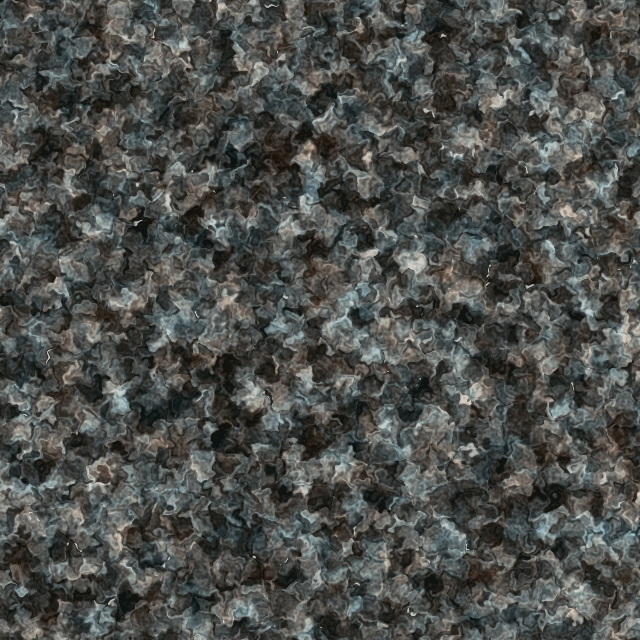
Give the GLSL for this texture, as a WebGL 1 fragment shader.

```glsl
precision highp float;
// Polished dark granite: interlocking grey crystals, black mica and pale flecks.
// Soft Voronoi grains at two sizes are warped and mixed with gradient noise into
// one tone, which a mineral colour ramp paints; warm and cool tints and glints follow.

uniform vec2 u_resolution;

#define COARSE_GRAINS 30.0   // large crystals across the canvas
#define FINE_GRAINS   68.0   // small crystals across the canvas
#define PATCHES       24.0   // light and dark clusters across the canvas
#define GRIT          105.0  // fine mottling across the canvas
#define GLINTS        44.0   // cells that may hold a glint
#define GLINT_CHANCE  0.04
#define EDGE_HARDNESS 20.0
#define WARP          0.011
#define CONTRAST      1.13
#define TINT          0.027

vec2 hash2(vec2 p) {
  vec3 q = fract(p.xyx * vec3(0.1031, 0.1030, 0.0973));
  q += dot(q, q.yzx + 33.33);
  return fract((q.xx + q.yz) * q.zy);
}

float slope(vec2 cell, vec2 offset) {
  float angle = 6.2832 * hash2(cell).x;
  return dot(vec2(cos(angle), sin(angle)), offset);
}

// Gradient noise, scaled to about unit deviation.
float noise(vec2 p) {
  vec2 i = floor(p), f = p - i;
  vec2 u = f * f * f * (f * (f * 6.0 - 15.0) + 10.0);
  vec2 e = vec2(1.0, 0.0);
  float low = mix(slope(i, f), slope(i + e, f - e), u.x);
  float high = mix(slope(i + e.yx, f - e.yx), slope(i + 1.0, f - 1.0), u.x);
  return 4.6 * mix(low, high, u.y);
}

// Soft-edged Voronoi crystals, each with its own tone and a sloping shade.
float grains(vec2 p) {
  vec2 base = floor(p);
  float tone = 0.0, total = 0.0;
  for (int y = -1; y <= 1; y++) {
    for (int x = -1; x <= 1; x++) {
      vec2 cell = base + vec2(float(x), float(y));
      vec2 offset = p - cell - 0.1 - 0.8 * hash2(cell + 17.0);
      vec2 look = hash2(cell + 71.0);
      float weight = exp(-EDGE_HARDNESS * dot(offset, offset));
      float shade = 0.9 * slope(cell + 131.0, offset);
      tone += weight * (3.46 * (look.x - 0.5) + shade);
      total += weight;
    }
  }
  return tone / total;
}

// Rare small bright flecks, stretched at random angles.
float glints(vec2 p) {
  vec2 cell = floor(p);
  vec2 look = hash2(cell + 211.0);
  vec2 offset = p - cell - 0.3 - 0.4 * hash2(cell + 307.0);
  float angle = 6.2832 * look.y;
  vec2 axis = vec2(cos(angle), sin(angle));
  vec2 q = vec2(dot(offset, axis), dot(offset, vec2(-axis.y, axis.x)));
  float radius = mix(0.12, 0.26, hash2(cell + 401.0).x);
  float spot = 1.0 - smoothstep(0.3, 1.0, length(q * vec2(0.75, 1.4)) / radius);
  return spot * step(look.x, GLINT_CHANCE);
}

float ramp(float low, float high, float x) {
  return clamp((x - low) / (high - low), 0.0, 1.0);
}

vec3 mineral(float tone) {
  vec3 c = mix(vec3(0.06, 0.07, 0.06), vec3(0.13, 0.13, 0.11), ramp(-2.4, -1.55, tone));
  c = mix(c, vec3(0.19, 0.19, 0.18), ramp(-1.55, -0.83, tone));
  c = mix(c, vec3(0.25, 0.26, 0.25), ramp(-0.83, -0.27, tone));
  c = mix(c, vec3(0.33, 0.34, 0.33), ramp(-0.27, 0.33, tone));
  c = mix(c, vec3(0.43, 0.44, 0.43), ramp(0.33, 1.0, tone));
  c = mix(c, vec3(0.57, 0.60, 0.58), ramp(1.0, 1.85, tone));
  return mix(c, vec3(0.80, 0.80, 0.78), ramp(1.85, 3.1, tone));
}

void main() {
  vec2 uv = gl_FragCoord.xy / min(u_resolution.x, u_resolution.y);

  // Ragged crystal outlines
  vec2 bend = vec2(noise(uv * 38.0 + 5.0), noise(uv * 38.0 + 91.0));
  vec2 fray = vec2(noise(uv * 90.0 + 43.0), noise(uv * 90.0 + 157.0));
  vec2 p = uv + WARP * (0.4 * bend + 0.22 * fray);

  // Mineral tone, from broad clusters down to grit
  float tone = 0.18 * noise(uv * 7.0 + 3.0);
  tone += 0.40 * noise(p * PATCHES + 29.0);
  tone += 0.46 * grains(p * COARSE_GRAINS + 11.0);
  tone += 0.56 * grains(p * FINE_GRAINS + 53.0);
  tone += 0.36 * noise(p * GRIT + 67.0);
  tone += 0.16 * noise(uv * GRIT * 1.9 + 83.0);
  vec3 color = mineral(CONTRAST * tone);

  // Warm feldspar and cool quartz tints
  float warmth = 0.7 * noise(uv * 15.0 + 201.0) + 0.6 * noise(p * 44.0 + 239.0);
  color += TINT * warmth * vec3(0.7, -0.15, -0.55) * (0.4 + 1.8 * color.g);

  color = mix(color, vec3(0.86, 0.87, 0.85), 0.8 * glints(p * GLINTS + 7.0));
  gl_FragColor = vec4(color, 1.0);
}
```
